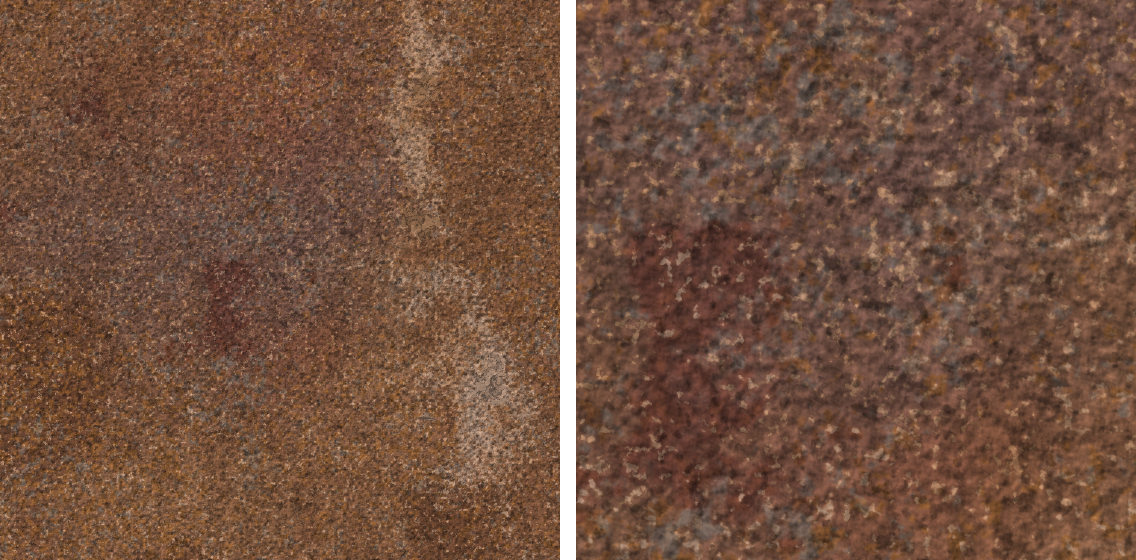
Left: the whole. Right: its middle third, enlarged.
This texture is drawn by a WebGL 1 fragment shader. Its source:

```glsl
precision highp float;
uniform vec2 u_resolution;

const vec3 RUST = vec3(0.455, 0.305, 0.215);
const vec3 PLUM = vec3(0.405, 0.295, 0.265);
const vec3 RED_RUST = vec3(0.465, 0.28, 0.215);
const vec3 UMBER = vec3(0.36, 0.23, 0.16);
const vec3 TAN = vec3(0.56, 0.41, 0.29);
const vec3 OCHRE = vec3(0.51, 0.325, 0.15);
const vec3 SLATE = vec3(0.41, 0.385, 0.365);
const vec3 MAROON = vec3(0.345, 0.19, 0.16);
const vec3 CHALK = vec3(0.63, 0.525, 0.455);
const float GRAIN_SCALE = 190.0;
const float GRAIN_CONTRAST = 0.85;
const float RELIEF = 0.4;
const vec2 LIGHT_STEP = vec2(-0.0012, 0.0018);
const float FLAKE_SCALE = 44.0;

float hash(vec2 p) {
  vec3 q = fract(vec3(p.xyx) * 0.1031);
  q += dot(q, q.yzx + 33.33);
  return fract((q.x + q.y) * q.z);
}

float noise(vec2 p) {
  vec2 i = floor(p);
  vec2 f = fract(p);
  f = f * f * (3.0 - 2.0 * f);
  return mix(mix(hash(i), hash(i + vec2(1.0, 0.0)), f.x),
             mix(hash(i + vec2(0.0, 1.0)), hash(i + 1.0), f.x), f.y);
}

float fbm(vec2 p) {
  float sum = 0.0;
  float amp = 0.533;
  for (int i = 0; i < 4; i++) {
    sum += amp * noise(p);
    p = mat2(1.6, 1.2, -1.2, 1.6) * p + 17.3;
    amp *= 0.5;
  }
  return sum;
}

float blob(vec2 p, vec2 center, vec2 radius) {
  vec2 d = (p - center) / radius;
  return exp(-dot(d, d));
}

// Soft threshold of a noise value
float cover(float value, float level, float softness) {
  return smoothstep(level - softness, level + softness, value);
}

// Nearest cell: gap to its border, and its id
vec3 cells(vec2 p) {
  vec2 base = floor(p);
  vec2 id = base;
  float near = 8.0;
  float next = 8.0;
  for (int y = -1; y <= 1; y++) {
    for (int x = -1; x <= 1; x++) {
      vec2 c = base + vec2(float(x), float(y));
      float d = length(c + vec2(hash(c), hash(c + 71.7)) - p);
      if (d < near) { next = near; near = d; id = c; }
      else next = min(next, d);
    }
  }
  return vec3(next - near, id);
}

void main() {
  vec2 uv = gl_FragCoord.xy / u_resolution;
  vec2 warp = vec2(fbm(uv * 9.0 + 3.0), fbm(uv * 9.0 + 40.0)) - 0.5;
  vec2 p = uv + 0.16 * warp;
  float broad = fbm(uv * 4.0 + 11.0) - 0.5;
  float mid = fbm(uv * 20.0 + 5.0) - 0.5;
  float speck = fbm(uv * 120.0 + 9.0);
  float dust = fbm(uv * 190.0 + 60.0);

  // Broad stains
  float plum = blob(p, vec2(0.27, 0.58), vec2(0.36, 0.24)) + 0.8 * blob(p, vec2(0.57, 0.68), vec2(0.15, 0.3));
  vec3 color = mix(RUST, PLUM, clamp(plum + broad + mid, 0.0, 1.0));
  color = mix(color, RED_RUST, 0.8 * blob(p, vec2(0.44, 0.84), vec2(0.2, 0.14)));
  color = mix(color, RED_RUST, 0.6 * blob(p, vec2(0.53, 0.37), vec2(0.1, 0.08)));
  float streaks = fbm(uv * vec2(26.0, 5.0)) - 0.5;
  float umber = blob(p, vec2(0.06, 0.34), vec2(0.2, 0.16)) + blob(p, vec2(0.82, 0.10), vec2(0.1, 0.11))
              + 0.4 * blob(p, vec2(0.92, 0.78), vec2(0.12, 0.3));
  color = mix(color, UMBER, clamp(0.75 * umber + 0.9 * streaks + 0.5 * broad, 0.0, 0.9));
  float tan = blob(p, vec2(0.36, 0.12), vec2(0.28, 0.14)) + 0.9 * blob(p, vec2(0.73, 0.36), vec2(0.11, 0.2));
  color = mix(color, TAN, clamp(0.4 * tan + 0.7 * mid, 0.0, 0.6));

  // Ochre, slate and tan speckle
  float ochreLevel = 0.6 + 0.07 * plum - 0.3 * broad - 0.25 * mid;
  color = mix(color, OCHRE, 0.6 * cover(speck, ochreLevel, 0.09));
  float slate = blob(p, vec2(0.43, 0.60), vec2(0.12, 0.12)) + blob(p, vec2(0.41, 0.30), vec2(0.08, 0.12))
              + 0.8 * blob(p, vec2(0.97, 0.48), vec2(0.08, 0.12)) + 0.7 * blob(p, vec2(0.05, 0.17), vec2(0.12))
              + 0.6 * blob(p, vec2(0.30, 0.94), vec2(0.05));
  float slateNoise = fbm(uv * 100.0 + 90.0) + 0.19 * slate + 0.35 * mid;
  color = mix(color, SLATE, 0.6 * cover(slateNoise, 0.73, 0.1));
  color = mix(color, TAN, 0.45 * cover(dust + 0.35 * mid, 0.64, 0.07));

  // Maroon blotches, broken up by the speckle
  float maroon = blob(p, vec2(0.39, 0.51), vec2(0.055, 0.045)) + blob(p, vec2(0.40, 0.42), vec2(0.09, 0.045))
               + 0.65 * blob(p, vec2(0.17, 0.80), vec2(0.07, 0.1)) + 0.7 * blob(p, vec2(0.03, 0.63), vec2(0.07, 0.04));
  color = mix(color, MAROON, 0.72 * cover(maroon + 1.3 * mid + 1.0 * (speck - 0.5), 0.55, 0.22));

  // Chalky run down the right side
  float bend = 1.0 - smoothstep(0.25, 0.65, uv.y);
  float offset = (p.x - 0.745 - 0.125 * bend) / mix(0.04, 0.075, bend);
  float run = exp(-offset * offset) * smoothstep(0.06, 0.2, uv.y);
  run *= clamp(0.9 + 1.2 * broad + 2.0 * mid, 0.0, 1.2);
  vec3 chalk = mix(TAN * 1.06, CHALK, clamp(0.4 + 0.4 * bend + 2.0 * mid, 0.0, 1.0));
  color = mix(color, chalk, 0.25 * run);
  color = mix(color, chalk, 0.75 * cover(dust + 0.3 * run, 0.7, 0.07));

  // Peeling flakes with dark cracks
  vec3 cell = cells(uv * FLAKE_SCALE + 12.0 * warp + 0.8 * (speck - 0.5));
  float zone = blob(uv, vec2(0.76, 0.84), vec2(0.035)) + blob(uv, vec2(0.75, 0.61), vec2(0.04, 0.06))
             + blob(uv, vec2(0.88, 0.32), vec2(0.045, 0.05)) + 0.7 * blob(uv, vec2(0.76, 0.25), vec2(0.025));
  float flake = smoothstep(0.1, 0.2, zone - 0.2 - 0.9 * hash(cell.yz));
  vec3 flakeColor = mix(TAN, CHALK, bend) * (0.82 + 0.28 * hash(cell.yz + 19.0));
  flakeColor *= mix(0.62, 1.0, smoothstep(0.02, 0.12, cell.x));
  color = mix(color, flakeColor, 0.75 * flake);

  // Pitted grain lit from the upper left
  float grain = fbm(uv * GRAIN_SCALE);
  float slope = grain - fbm((uv + LIGHT_STEP) * GRAIN_SCALE);
  float pits = cover(fbm(uv * 130.0 + 130.0), 0.68, 0.06);
  float shade = 1.0 + (GRAIN_CONTRAST * (grain - 0.5) + RELIEF * slope) * (1.0 - 0.6 * flake);
  color *= shade * (1.0 - 0.25 * pits) * (1.0 + 0.15 * broad);
  gl_FragColor = vec4(clamp(color, 0.0, 1.0), 1.0);
}
```
